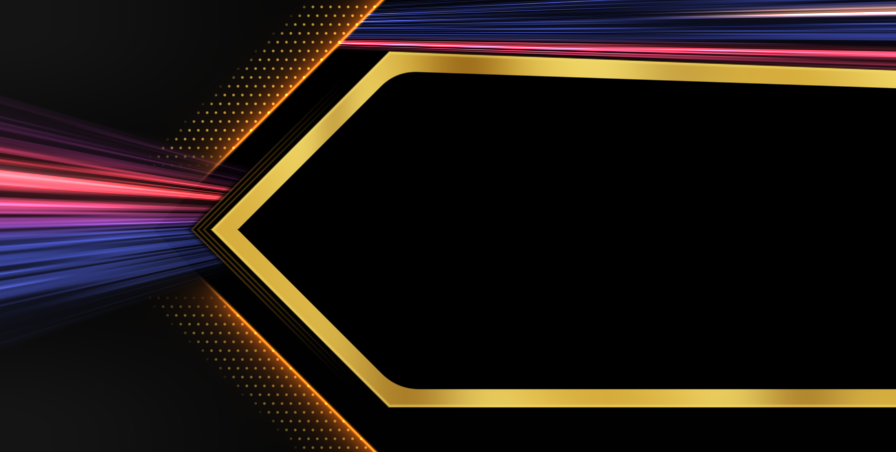
Reproduce this background procedurally as a Shadertoy shader.

```glsl
// Golden arrow-shaped frame on black with converging light streaks and dotted orange edges.

// Layout, in units of canvas height
const float MID_Y = 0.492;          // height of the arrow tip
const float EDGE_TIP = 0.339;       // tip of the glowing orange chevron
const float STREAK_TIP = 0.425;     // chevron where the left streaks stop
const float OUTER_TIP = 0.466;      // outer tip of the frame
const float INNER_TIP = 0.526;      // inner tip of the frame
const float CORNER_X = 0.858;
const float DOT_CELL = 0.0195;
const vec2 LEFT_FOCUS = vec2(0.90, 0.523);
const vec2 RIGHT_FOCUS = vec2(-0.26, 0.928);

// Colours
const vec3 GOLD_LIGHT = vec3(0.95, 0.85, 0.41);
const vec3 GOLD_MID = vec3(0.84, 0.68, 0.24);
const vec3 GOLD_DARK = vec3(0.59, 0.40, 0.09);
const vec3 ORANGE = vec3(1.00, 0.58, 0.12);
const vec3 RED = vec3(0.95, 0.23, 0.22);
const vec3 PINK = vec3(0.80, 0.25, 0.40);
const vec3 PURPLE = vec3(0.38, 0.13, 0.38);
const vec3 BLUE = vec3(0.25, 0.31, 0.74);

float hash(vec2 p) {
    vec3 q = fract(vec3(p.xyx) * 0.1031);
    q += dot(q, q.yzx + 33.33);
    return fract((q.x + q.y) * q.z);
}

float noise(vec2 p) {
    vec2 i = floor(p), f = fract(p);
    f = f * f * (3.0 - 2.0 * f);
    return mix(mix(hash(i), hash(i + vec2(1, 0)), f.x),
               mix(hash(i + vec2(0, 1)), hash(i + vec2(1, 1)), f.x), f.y);
}

float bump(float x, float centre, float width) {
    float d = (x - centre) / width;
    return exp(-d * d);
}

// Smooth maximum rounds the inner corners
float roundMax(float a, float b, float r) {
    float h = max(r - abs(a - b), 0.0) / r;
    return max(a, b) + h * h * r * 0.25;
}

// Fine rays: ray is the fan coordinate, along the distance on it
vec3 lightRays(vec3 tint, float ray, float along) {
    float n = 0.55 * noise(vec2(ray * 55.0 + 40.0, along * 1.5))
            + 0.45 * noise(vec2(ray * 140.0 + 90.0, along * 2.5));
    float body = 0.22 + 1.15 * smoothstep(0.22, 0.82, n);
    float glint = smoothstep(0.66, 0.92, n);
    return tint * body + glint * 0.75 * (tint + 0.35 * dot(tint, vec3(0.33)));
}

vec3 leftStreaks(vec2 p) {
    float t = (p.y - LEFT_FOCUS.y) / max(LEFT_FOCUS.x - p.x, 0.05);
    vec3 tint = RED * bump(t, 0.115, 0.050) + PINK * 0.8 * bump(t, 0.045, 0.045)
              + PURPLE * 0.8 * bump(t, 0.21, 0.075) + PURPLE * 0.9 * bump(t, -0.015, 0.035)
              + BLUE * 0.95 * bump(t, -0.085, 0.055) + BLUE * 0.55 * bump(t, -0.21, 0.085);
    float fan = smoothstep(0.335, 0.25, t) * smoothstep(-0.345, -0.28, t);
    vec3 rays = lightRays(tint, t, p.x) * fan;
    rays += vec3(0.5, 0.42, 0.48) * bump(t, 0.105, 0.018) * smoothstep(0.4, 0.0, p.x) * 0.4;
    return rays * mix(1.0, 0.55, smoothstep(0.2, 0.5, p.x));
}

vec3 rightStreaks(vec2 p) {
    float t = (p.y - RIGHT_FOCUS.y) / (p.x - RIGHT_FOCUS.x);
    vec3 tint = PINK * 0.95 * bump(t, -0.027, 0.010) + RED * 0.5 * bump(t, -0.019, 0.005)
              + BLUE * 0.8 * bump(t, 0.003, 0.014) + BLUE * 0.6 * bump(t, 0.035, 0.022);
    tint += ORANGE * 0.7 * bump(t, 0.022, 0.005) * smoothstep(1.35, 1.8, p.x);
    return lightRays(tint, t * 4.0, p.x) * smoothstep(-0.040, -0.030, t);
}

// Metal shading with dark reflections placed along each bar
vec3 goldMetal(vec2 p, float depth) {
    float upper = bump(p.x, 1.03, 0.10) + 0.45 * bump(p.x, 1.50, 0.12) + 0.5 * bump(p.x, 0.74, 0.05);
    float lower = 0.9 * bump(p.x, 0.90, 0.13) + 0.8 * bump(p.x, 1.78, 0.12);
    float dark = p.y > MID_Y ? upper : lower;
    vec3 metal = mix(GOLD_LIGHT, GOLD_MID, 0.5 + 0.5 * cos(p.x * 9.0 + p.y * 4.0));
    metal = mix(metal, GOLD_DARK, clamp(dark, 0.0, 1.0) * 0.85);
    metal = mix(metal, GOLD_LIGHT, 0.55 * bump(depth, 0.004, 0.003));
    return metal * mix(0.65, 1.0, smoothstep(0.0, 0.003, depth));
}

void mainImage(out vec4 fragColor, in vec2 fragCoord) {
    vec2 p = fragCoord / iResolution.y;
    float px = 1.0 / iResolution.y;
    float rise = abs(p.y - MID_Y);
    float chevron = p.x - rise;
    float edge = (chevron - EDGE_TIP) * 0.7071;
    float edgeFade = smoothstep(0.09, 0.20, rise);

    // Dark backdrop, staggered dots and orange glow outside the chevron
    vec3 col = vec3(0.025 + 0.055 * smoothstep(0.1, 0.45, rise) * smoothstep(0.75, 0.0, p.x));
    vec2 grid = p / DOT_CELL;
    grid.x += 0.5 * mod(floor(grid.y), 2.0);
    float dotDist = length(fract(grid) - 0.5) * DOT_CELL;
    float dots = smoothstep(0.0028 + px, 0.0028 - px, dotDist);
    dots *= smoothstep(0.16, 0.20, chevron) * smoothstep(0.13, 0.20, rise);
    col += GOLD_MID * dots * (p.y > MID_Y ? 0.75 : 0.5);
    col += ORANGE * vec3(0.65, 0.50, 0.3) * exp(min(edge, 0.0) * 32.0) * edgeFade;

    // Black band, upper streaks and bright chevron rim
    float inside = smoothstep(-px, px, edge);
    vec3 band = p.y > MID_Y ? rightStreaks(p) : vec3(0.005);
    col = mix(col, band, inside);
    col += ORANGE * bump(edge, 0.0, 0.0035) * edgeFade * 0.8;

    // Left streaks, drawn over the rim, then fine gold lines
    col += leftStreaks(p) * smoothstep(STREAK_TIP + 0.006, STREAK_TIP - 0.02, chevron);
    for (int i = 0; i < 3; i++) {
        float offset = (chevron - STREAK_TIP - 0.013 * float(i)) * 0.7071;
        col += GOLD_DARK * 0.45 * bump(offset, 0.0, 0.0015 + 0.3 * px) * smoothstep(0.36, 0.05, rise);
    }

    // Golden frame and black interior
    float topY = 0.887 - 0.0375 * (p.x - CORNER_X);
    float outer = max((OUTER_TIP - chevron) * 0.7071, max(p.y - topY, 0.098 - p.y));
    float innerTop = 0.843 - 0.034 * (p.x - CORNER_X);
    float inner = roundMax((INNER_TIP - chevron) * 0.7071, max(p.y - innerTop, 0.139 - p.y), 0.035);
    col = mix(col, goldMetal(p, -outer), smoothstep(px, -px, outer));
    col = mix(col, vec3(0.0), smoothstep(px, -px, inner));

    fragColor = vec4(clamp(col, 0.0, 1.0), 1.0);
}
```
